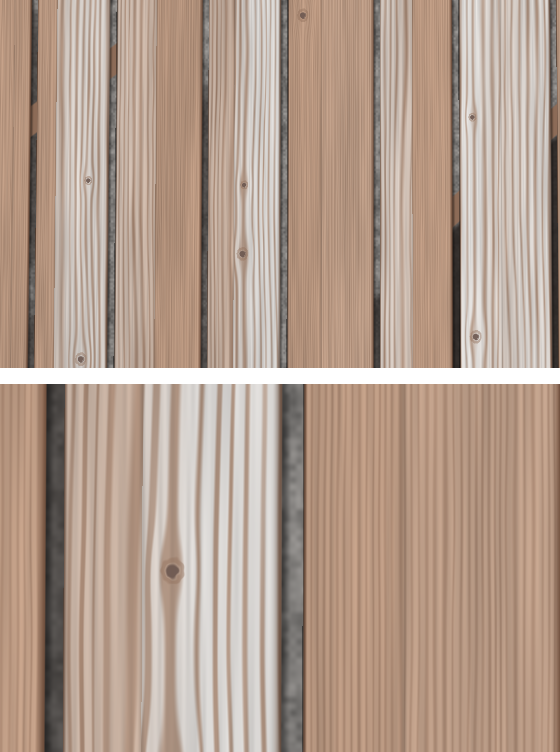
Top, the full canvas; bottom, a detail of the centre.
Give the GLSL for this texture, as a WebGL 1 fragment shader.

```glsl
precision highp float;
uniform vec2 u_resolution;

// Lengths are fractions of the canvas width
const float PAIR_PITCH = 0.305;
const float FIRST_PAIR = 0.068;
const float WIDE_START = 0.142;
const float NARROW_WIDTH = 0.129;
const float WIDE_WIDTH = 0.1523;
const float LEAN = 0.0125;
const float FINE_RINGS = 240.0;
const float COARSE_RINGS = 88.0;
const float KNOT_RADIUS = 0.0065;
const vec3 BROWN_WOOD = vec3(0.73, 0.60, 0.51);
const vec3 PALE_WOOD = vec3(0.84, 0.83, 0.82);
const vec3 BROWN_RING = vec3(0.57, 0.44, 0.36);
const vec3 PALE_RING = vec3(0.63, 0.51, 0.43);
const vec3 KNOT_WOOD = vec3(0.42, 0.34, 0.31);
const vec3 STONE = vec3(0.52, 0.51, 0.50);
const vec3 SHADOW = vec3(0.14, 0.12, 0.11);
const vec3 RAIL = vec3(0.55, 0.42, 0.34);

float hash(vec2 p) {
  vec3 q = fract(p.xyx * 0.1031);
  q += dot(q, q.yzx + 33.33);
  return fract((q.x + q.y) * q.z);
}

float noise(vec2 p) {
  vec2 i = floor(p), f = fract(p);
  f = f * f * (3.0 - 2.0 * f);
  return mix(mix(hash(i), hash(i + vec2(1.0, 0.0)), f.x),
             mix(hash(i + vec2(0.0, 1.0)), hash(i + vec2(1.0, 1.0)), f.x), f.y);
}

// Seam position across the board, paleness left and right of it
vec3 boardStyle(float board) {
  if (board < 0.5) return vec3(0.80, 0.0, 0.0);
  if (board < 1.5) return vec3(0.27, 0.02, 0.88);
  if (board < 2.5) return vec3(0.46, 0.50, 0.0);
  if (board < 3.5) return vec3(0.36, 0.42, 1.0);
  if (board < 4.5) return vec3(0.39, 0.0, 0.08);
  if (board < 5.5) return vec3(0.45, 0.72, 0.0);
  if (board < 6.5) return vec3(0.46, 1.0, 0.92);
  return vec3(0.5, 0.0, 0.0);
}

// Two knots per board: fraction across and height; negative is absent
vec4 boardKnots(float board) {
  if (abs(board - 1.0) < 0.5) return vec4(0.72, 0.335, 0.64, 0.016);
  if (abs(board - 3.0) < 0.5) return vec4(0.50, 0.327, 0.48, 0.204);
  if (abs(board - 4.0) < 0.5) return vec4(0.5, -1.0, 0.17, 0.63);
  if (abs(board - 6.0) < 0.5) return vec4(0.15, 0.448, 0.18, 0.056);
  return vec4(0.5, -1.0, 0.5, -1.0);
}

// Stone wall, slanted rails and shadow seen through the gaps
vec3 background(vec2 p) {
  float rough = 0.6 * noise(p * vec2(110.0, 70.0)) + 0.4 * noise(p * 260.0);
  vec3 col = STONE * (0.65 + 0.6 * rough);
  float slope = p.x < 0.5 ? 0.48 + 0.73 * (p.x - 0.13) - 0.035 + 0.05
                          : 0.28 + 0.89 * (p.x - 0.81);
  float under = smoothstep(0.02, 0.04, slope - p.y);
  float hollow = p.x < 0.5 ? 0.55 * smoothstep(0.35, 0.65, noise(p * vec2(9.0, 7.0) + 4.0))
                           : 0.85 * under * smoothstep(0.62, 0.70, p.x);
  col = mix(col, SHADOW, hollow);
  float railSpan = 1.0 - smoothstep(0.22, 0.23, p.x) + smoothstep(0.79, 0.80, p.x);
  float rail = 1.0 - smoothstep(0.025, 0.030, abs(p.y - slope));
  return mix(col, RAIL, rail * railSpan);
}

// One board: growth rings bent round its knots; x runs across from its left edge
vec3 wood(float x, float y, float width, float board, float pixel) {
  vec3 style = boardStyle(board);
  vec4 knots = boardKnots(board);
  float across = x / width;
  float side = step(style.x, across);
  float tone = mix(style.y, style.z, side);
  float coarse = smoothstep(0.0, 0.5, tone);
  float bent = x, knot = 0.0, halo = 0.0;
  for (int i = 0; i < 2; i++) {
    vec2 center = i == 0 ? knots.xy : knots.zw;
    float radius = KNOT_RADIUS * (i == 0 ? 0.8 : 1.15);
    vec2 d = vec2(x - center.x * width, y - center.y);
    vec2 reach = d / (radius * vec2(1.9, 4.5));
    bent -= d.x * 0.85 * exp(-dot(reach, reach));
    float r = length(d * vec2(1.0, 0.85)) / radius;
    r += 0.3 * (noise(d * 350.0 + 50.0) - 0.5);
    knot = max(knot, 1.0 - smoothstep(0.5, 0.85, r));
    halo = max(halo, 1.0 - smoothstep(0.1, 0.35, abs(r - 1.1)));
  }

  // Ring spacing and strength drift across and along the grain
  float seed = board * 17.0 + side * 7.0;
  bent += 0.012 * coarse * (noise(vec2(bent * 22.0 + seed, y * 3.5)) - 0.5);
  bent += 0.0015 * (noise(vec2(bent * 90.0 + seed, y * 14.0)) - 0.5);
  float rings = mix(FINE_RINGS, COARSE_RINGS, coarse);
  float phase = bent * rings + 1.2 * noise(vec2(bent * rings * 0.4, seed));
  float soft = rings * pixel * 0.9 + 0.06;
  float lineWidth = 0.10 + 0.13 * hash(vec2(floor(phase), seed));
  float ring = 1.0 - smoothstep(lineWidth - soft, lineWidth + soft, abs(fract(phase) - 0.5));
  ring *= 0.6 + 0.4 * noise(vec2(phase * 0.7, y * 8.0 + seed));

  float pale = tone * (0.78 + 0.22 * smoothstep(0.0, 0.3, abs(across - style.x)));
  vec3 col = mix(BROWN_WOOD, PALE_WOOD, pale);
  col = mix(col, mix(BROWN_RING, PALE_RING, pale), ring * mix(0.6, 0.92, coarse));
  float fibre = noise(vec2(x * 420.0 + seed, y * 9.0)) - 0.5;
  float stain = noise(vec2(x * 28.0 + seed, y * 3.0)) - 0.5;
  col *= 1.0 + 0.12 * fibre + 0.09 * stain;
  col *= 1.0 - 0.12 * (1.0 - smoothstep(0.0, 0.0025, abs(x - style.x * width)));
  col = mix(col, BROWN_RING, 0.45 * halo);
  col = mix(col, KNOT_WOOD, 0.9 * knot);
  float edge = smoothstep(0.0, 0.0025, x) * smoothstep(0.0, 0.006, width - x);
  return col * mix(vec3(0.60, 0.52, 0.47), vec3(1.0), edge);
}

void main() {
  vec2 p = gl_FragCoord.xy / u_resolution.x;
  float pixel = 1.0 / u_resolution.x;

  // Boards fan slightly; the last gap is set further right
  float x = p.x + LEAN * (0.66 - p.x) * (1.0 - p.y / 0.656);
  x -= 0.010 * smoothstep(0.84, 0.97, x);
  float pair = floor((x - FIRST_PAIR) / PAIR_PITCH);
  float local = x - FIRST_PAIR - pair * PAIR_PITCH;
  float wide = step(WIDE_START - pixel, local);
  local -= wide * WIDE_START;
  float width = mix(NARROW_WIDTH, WIDE_WIDTH, wide);
  float board = pair * 2.0 + wide + 1.0;

  float cover = smoothstep(-pixel, pixel, local) * (1.0 - smoothstep(-pixel, pixel, local - width));
  float shade = 0.55 + 0.45 * smoothstep(0.0, 0.006, local - width);
  vec3 col = mix(background(p) * shade, wood(local, p.y, width, board, pixel), cover);
  gl_FragColor = vec4(col, 1.0);
}
```
